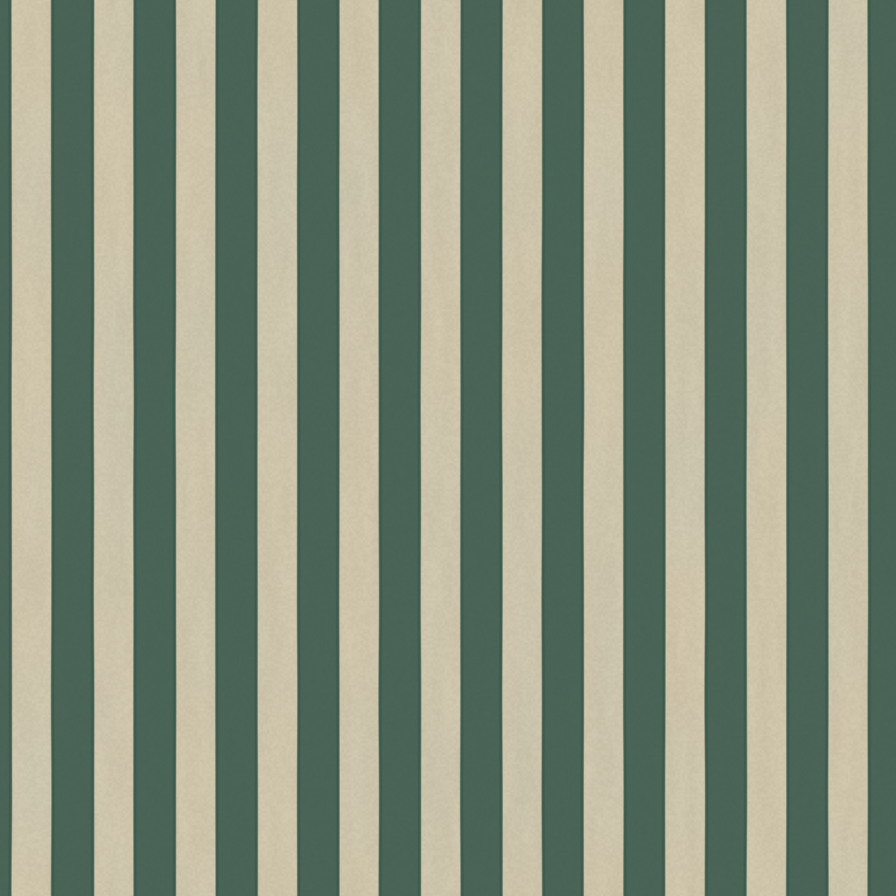
A WebGL 1 fragment shader for this pattern:

```glsl
precision highp float;
// Upright cream stripes on a green ground, with a thin dark rim on the green
// side of each edge. Edges waver slightly, stripes drift a little from even
// spacing, and wrapped value noise gives the cream a faint papery mottle.

uniform vec2 u_resolution;

const float STRIPES = 11.0;         // repeats across the canvas
const float STRIPE_CENTER = 0.411;  // within one repeat
const float HALF_WIDTH = 0.0220;    // of a cream stripe, in canvas units
const float DRIFT = 0.0022;         // leftward shift of the first stripe
const float WAVER = 0.0007;         // sideways wander of the edges
const float SOFTNESS = 0.0011;      // half width of the edge blend
const float RIM_OFFSET = 0.0023;    // dark rim distance outside the edge
const float RIM_WIDTH = 0.0012;
const float RIM_STRENGTH = 0.85;
const float MOTTLE = 0.020;
const float GRAIN_CELLS = 384.0;
const float CREAM_GRAIN = 0.030;
const float GREEN_GRAIN = 0.008;

const vec3 GREEN = vec3(0.288, 0.392, 0.338);
const vec3 RIM = vec3(0.225, 0.345, 0.295);
const vec3 CREAM = vec3(0.800, 0.767, 0.668);
const vec3 WARM_TINT = vec3(0.6, -0.1, -0.6);

float hash(vec2 p) {
  vec3 q = fract(vec3(p.xyx) * 0.1031);
  q += dot(q, q.yzx + 33.33);
  return fract((q.x + q.y) * q.z);
}

// Value noise in 0..1 that wraps after "cells" lattice steps on each axis.
float wrappedNoise(vec2 uv, vec2 cells) {
  vec2 p = uv * cells;
  vec2 i = floor(p);
  vec2 f = fract(p);
  f = f * f * (3.0 - 2.0 * f);
  vec2 a = mod(i, cells);
  vec2 b = mod(i + 1.0, cells);
  return mix(mix(hash(a), hash(vec2(b.x, a.y)), f.x),
             mix(hash(vec2(a.x, b.y)), hash(b), f.x), f.y);
}

// Signed distance to the cream stripe of this repeat, negative inside.
float stripeDistance(vec2 uv) {
  float index = floor(uv.x * STRIPES);
  float center = (index + STRIPE_CENTER) / STRIPES - DRIFT * exp(-0.5 * index);
  float offset = uv.x - center;
  float edgeId = 2.0 * index + step(0.0, offset);
  float waver = wrappedNoise(vec2((edgeId + 0.001) / (2.0 * STRIPES), uv.y),
                             vec2(2.0 * STRIPES, 9.0)) - 0.5;
  return abs(offset) - HALF_WIDTH + WAVER * waver;
}

void main() {
  vec2 uv = gl_FragCoord.xy / u_resolution;
  float pixel = 1.0 / u_resolution.x;
  float d = stripeDistance(uv);

  // Surface variation: fine grain and soft upright mottling
  float grain = wrappedNoise(uv, vec2(GRAIN_CELLS)) - 0.5;
  float mottle = wrappedNoise(uv, vec2(88.0, 14.0)) - 0.5;
  float warmth = wrappedNoise(uv + 0.37, vec2(22.0, 6.0)) - 0.5;

  vec3 cream = CREAM + CREAM_GRAIN * grain + MOTTLE * mottle
             + MOTTLE * warmth * WARM_TINT;
  vec3 green = GREEN + GREEN_GRAIN * grain;

  // Dark rim just outside the stripe
  float rimPosition = (d - RIM_OFFSET) / max(RIM_WIDTH, 0.5 * pixel);
  green = mix(green, RIM, RIM_STRENGTH * exp(-rimPosition * rimPosition));

  // Soft stripe edge, never sharper than one pixel
  float blend = max(SOFTNESS, 0.6 * pixel);
  float stripe = 1.0 - smoothstep(-blend, blend, d);
  gl_FragColor = vec4(mix(green, cream, stripe), 1.0);
}
```
